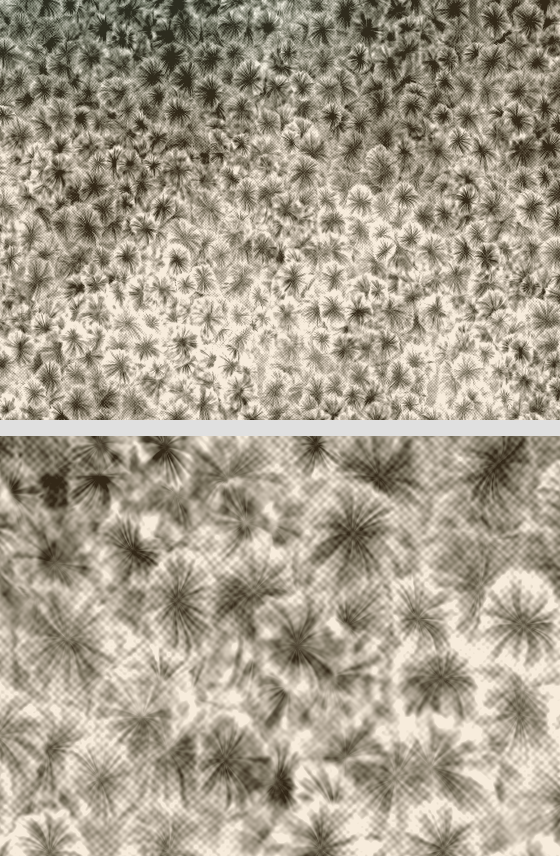
Top: the whole. Bottom: its middle third, enlarged.
Give the GLSL for this texture, as a WebGL 2 fragment shader.

```glsl
#version 300 es
precision highp float;
uniform vec2 u_resolution;
out vec4 fragColor;

vec4 hash4(vec2 p) {
  vec4 h = fract(p.xyxy * vec4(0.1031, 0.1030, 0.0973, 0.1099));
  h += dot(h, h.wzxy + 33.33);
  return fract((h.xxyz + h.yzzw) * h.zywx);
}

float noise(vec2 p) {
  vec2 cell = floor(p), f = fract(p);
  f = f * f * (3.0 - 2.0 * f);
  float low = mix(hash4(cell).x, hash4(cell + vec2(1, 0)).x, f.x);
  float high = mix(hash4(cell + vec2(0, 1)).x, hash4(cell + vec2(1, 1)).x, f.x);
  return mix(low, high, f.y);
}

float fbm(vec2 p) {
  float sum = 0.0, amplitude = 0.5;
  for (int i = 0; i < 4; i++) {
    sum += amplitude * noise(p);
    p = mat2(1.6, 1.2, -1.2, 1.6) * p + 7.3;
    amplitude *= 0.5;
  }
  return sum / 0.9375;
}

// One sponge print: x is its tone, y its coverage
vec2 spongePrint(vec2 d, vec4 rnd) {
  float turn = (rnd.z - 0.5) * 1.1;
  d = mat2(cos(turn), -sin(turn), sin(turn), cos(turn)) * d;
  d.x *= 1.22;
  float radius = mix(0.42, 0.74, rnd.w);
  float reach = length(d) / radius;
  if (reach > 1.25) return vec2(0);

  // Ragged petals fan out from the dark core
  vec2 direction = d / max(length(d), 1e-4);
  float petal = noise(direction * 7.0 + reach * 1.3 + rnd.xy * 90.0);
  float r = reach + (petal - 0.5) * 0.22;
  float tone = mix(0.16, 0.57, smoothstep(0.0, 0.7, r));
  tone += 0.24 * smoothstep(0.6, 0.95, r);
  tone += (petal - 0.5) * 0.36 * smoothstep(0.1, 0.55, reach);
  tone += 0.09 * d.y / radius + (rnd.z - 0.5) * 0.1;
  float cover = smoothstep(1.08, 0.88, r) * mix(0.5, 1.0, fract(rnd.z * 7.0));
  return vec2(tone, cover);
}

// Overlapping prints, lower rows on top of upper ones
float sponging(vec2 p) {
  float tone = 0.55;
  for (int layer = 0; layer < 4; layer++) {
    float depth = float(layer);
    vec2 q = p / mix(0.088, 0.068, depth / 3.0) + depth * vec2(17.37, 9.61);
    vec2 cell = floor(q);
    for (int y = 1; y >= -1; y--) {
      for (int x = -1; x <= 1; x++) {
        vec2 id = cell + vec2(x, y);
        vec4 rnd = hash4(id + 40.0 + depth * 131.0);
        if (depth > 1.0 && fract(rnd.x * 13.0) < 0.3) continue;
        vec2 dab = spongePrint(q - id - 0.15 - 0.7 * rnd.xy, rnd);
        tone = mix(tone, dab.x, dab.y);
      }
    }
  }
  return tone;
}

void main() {
  vec2 p = gl_FragCoord.xy / u_resolution.y;
  float height = p.y;
  vec2 warp = vec2(noise(p * 32.0), noise(p * 32.0 + 50.0)) - 0.5;
  float tone = sponging(p + warp * 0.012);

  // Broad wear and the fade from dark top to pale bottom
  float cloud = fbm(p * 4.5 + 3.0);
  tone += (cloud - 0.5) * 0.42;
  tone += mix(0.12, -0.15, smoothstep(0.2, 1.0, height));
  tone -= 0.07 * smoothstep(0.1, 0.0, height);

  // Crumbled paint flecks in patches
  float patches = smoothstep(0.42, 0.65, fbm(p * 9.0 + 20.0));
  float crumbs = noise(p * vec2(125.0, 100.0));
  tone += (crumbs - 0.5) * mix(0.1, 0.42, patches);

  // Woven cloth and fine grain
  vec2 thread = (p + warp * 0.004) * 6.28318 * 145.0;
  tone += sin(thread.x) * sin(thread.y) * mix(0.085, 0.04, patches);
  tone += (noise(p * 290.0) - 0.5) * 0.12;

  // Warm greys, cooler towards the upper left
  float value = clamp(tone + 0.03, 0.2, 0.97);
  vec3 color = value - vec3(0.0, 0.043, 0.107);
  color.g += 0.012 * smoothstep(0.25, 0.0, abs(value - 0.48));
  float cool = smoothstep(0.6, 1.05, height) * smoothstep(1.5, 0.3, p.x);
  color += cool * vec3(-0.03, 0.022, 0.035);
  fragColor = vec4(clamp(color, 0.0, 1.0), 1.0);
}
```
